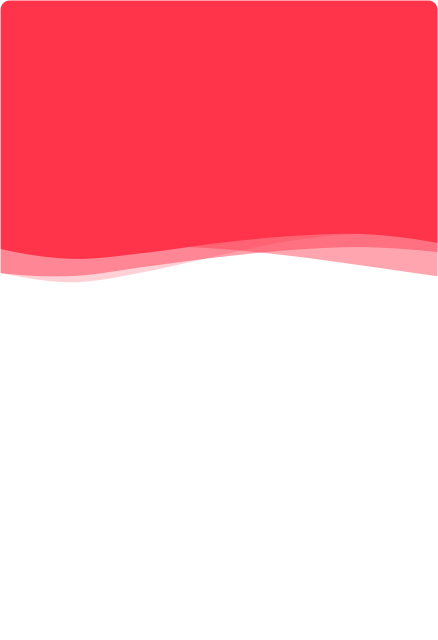
Reproduce this background procedurally as a Shadertoy shader.

```glsl
// A red panel with rounded top corners ends in layered, translucent waves on white.
// Each wave edge is a smooth spline through evenly spaced depths below the top,
// and the layers are blended from the palest to the solid one.

const vec3 WHITE = vec3(1.0);
const vec3 RED = vec3(1.0, 0.20, 0.29);

// Panel sizes, in canvas widths
const float MARGIN = 0.0012;
const float CORNER_RADIUS = 0.021;

// Layer opacities
const float PALE_ALPHA = 0.23;
const float RISING_ALPHA = 0.47;
const float FALLING_ALPHA = 0.44;

// Edge depths in canvas heights; the first and last knots lie off the canvas
const int SPANS = 6;
const float SOLID_EDGE[9] = float[9](
    0.352, 0.3888, 0.4044, 0.3949, 0.3796, 0.3688, 0.3659, 0.3796, 0.407);
const float RISING_EDGE[9] = float[9](
    0.404, 0.4266, 0.4312, 0.4166, 0.4018, 0.3905, 0.3862, 0.3940, 0.410);
const float PALE_EDGE[9] = float[9](
    0.398, 0.4266, 0.4410, 0.4244, 0.3992, 0.3757, 0.3659, 0.3796, 0.407);
const float FALLING_EDGE[9] = float[9](
    0.376, 0.3783, 0.3810, 0.3836, 0.3888, 0.4001, 0.4155, 0.4318, 0.4475);

// Catmull-Rom spline through the knots, for x from 0 to 1
float spline(float knots[9], float x) {
    float s = clamp(x, 0.0, 1.0) * float(SPANS);
    int i = min(int(s), SPANS - 1);
    float t = s - float(i);
    float a = knots[i], b = knots[i + 1], c = knots[i + 2], d = knots[i + 3];
    return b + 0.5 * t * (c - a + t * (2.0 * a - 5.0 * b + 4.0 * c - d
             + t * (3.0 * (b - c) + d - a)));
}

// Smoothed coverage of the area above a wave edge
float aboveEdge(float knots[9], vec2 uv) {
    float gap = spline(knots, uv.x) - uv.y;
    return clamp(gap * iResolution.y + 0.5, 0.0, 1.0);
}

// Signed distance to a panel that is rounded at the top and open below
float panelDistance(vec2 p) {
    float inset = MARGIN + CORNER_RADIUS;
    vec2 q = vec2(abs(p.x - 0.5) - 0.5 + inset, inset - p.y);
    return length(max(q, 0.0)) + min(max(q.x, q.y), 0.0) - CORNER_RADIUS;
}

void mainImage(out vec4 fragColor, in vec2 fragCoord) {
    // Depth runs downward from the top
    vec2 fromTop = vec2(fragCoord.x, iResolution.y - fragCoord.y);
    vec2 uv = fromTop / iResolution.xy;

    // Waves from back to front
    vec3 color = WHITE;
    color = mix(color, RED, PALE_ALPHA * aboveEdge(PALE_EDGE, uv));
    color = mix(color, RED, RISING_ALPHA * aboveEdge(RISING_EDGE, uv));
    color = mix(color, RED, FALLING_ALPHA * aboveEdge(FALLING_EDGE, uv));
    color = mix(color, RED, aboveEdge(SOLID_EDGE, uv));

    // Rounded outline
    float outside = panelDistance(fromTop / iResolution.x) * iResolution.x;
    color = mix(color, WHITE, clamp(outside + 0.5, 0.0, 1.0));

    fragColor = vec4(color, 1.0);
}
```
